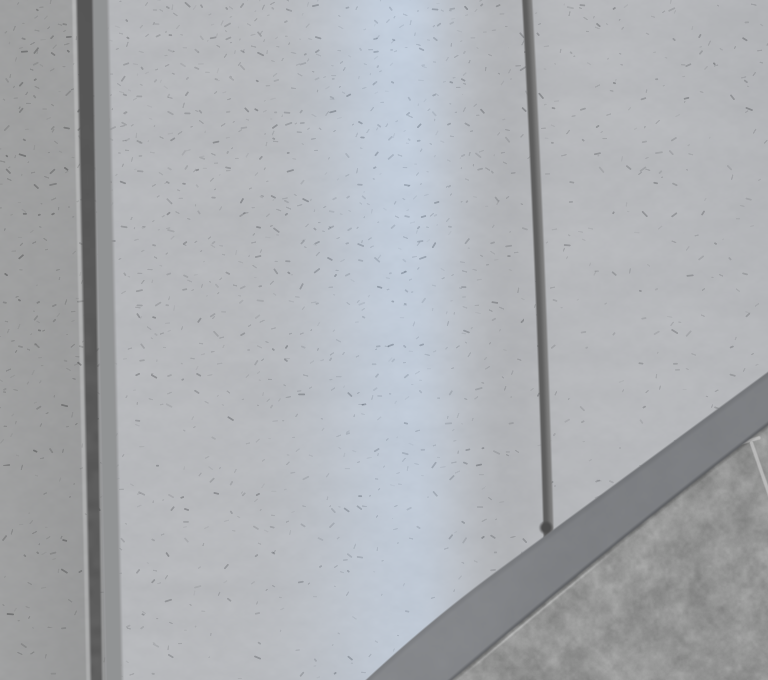
Write a WebGL 2 fragment shader that draws this texture.

```glsl
#version 300 es
precision highp float;
// Pale flecked wall panels split by two dark grooves, with a soft bluish vertical sheen,
// a grey skirting rising to the right and a mottled stone floor in the corner.
// Edges are signed distances to gently bent lines; texture is hashed flecks and noise.
uniform vec2 u_resolution;
out vec4 fragColor;

const vec3 SIDE_PANEL = vec3(0.625, 0.628, 0.630);
const vec3 PANEL = vec3(0.715, 0.722, 0.735);
const vec3 SHEEN = vec3(0.765, 0.812, 0.872);
const vec3 BEVEL = vec3(0.570, 0.575, 0.580);
const vec3 GROOVE = vec3(0.335, 0.335, 0.335);
const vec3 SKIRTING = vec3(0.490, 0.498, 0.512);
const vec3 STONE = vec3(0.580, 0.582, 0.580);

float hash(vec2 p) {
  vec3 q = fract(vec3(p.xyx) * 0.1031);
  q += dot(q, q.yzx + 33.33);
  return fract((q.x + q.y) * q.z);
}

float noise(vec2 p) {
  vec2 i = floor(p), f = fract(p);
  f = f * f * (3.0 - 2.0 * f);
  return mix(mix(hash(i), hash(i + vec2(1, 0)), f.x),
             mix(hash(i + vec2(0, 1)), hash(i + vec2(1, 1)), f.x), f.y);
}

float fbm(vec2 p) {
  float sum = 0.0, amp = 0.5;
  for (int i = 0; i < 4; i++) {
    sum += amp * noise(p);
    p = p * 2.03 + 17.1;
    amp *= 0.5;
  }
  return sum;
}

// 1 where d is positive, softened over a width
float cover(float d, float soft) { return smoothstep(-soft, soft, d); }

// 1 between two limits
float band(float x, float lo, float hi, float soft) {
  return cover(x - lo, soft) * cover(hi - x, soft);
}

float segment(vec2 p, vec2 a, vec2 b) {
  vec2 ab = b - a;
  return length(p - a - ab * clamp(dot(p - a, ab) / dot(ab, ab), 0.0, 1.0));
}

// Short tilted streaks, at most one per cell
float flecks(vec2 p, float cells, float density) {
  vec2 q = p * cells, id = floor(q);
  vec2 centre = 0.3 + 0.4 * vec2(hash(id + 3.1), hash(id + 8.7));
  float angle = mix(-1.0, 1.1, hash(id + 21.3));
  vec2 arm = vec2(cos(angle), sin(angle)) * mix(0.03, 0.2, hash(id + 5.9));
  float d = segment(fract(q), centre - arm, centre + arm);
  float present = step(hash(id + 41.7), density);
  return present * (1.0 - smoothstep(0.02, 0.10, d)) * mix(0.3, 1.0, hash(id + 63.2));
}

// Panel colour with the sheen, wider to the left than to the right
vec3 wall(vec2 p) {
  float offset = p.x - mix(0.610, 0.590, p.y);
  float width = offset < 0.0 ? mix(0.150, 0.110, p.y) : 0.075;
  float glow = exp(-offset * offset / (width * width));
  vec3 col = PANEL - 0.025 * band(p.x, 0.70, 0.79, 0.05);
  col -= 0.018 * cover(p.x - 1.06, 0.10) * p.y;
  col = mix(col, SHEEN, glow * mix(0.72, 0.98, p.y));
  return col + 0.016 * (noise(p * vec2(10.0, 38.0)) - 0.5);
}

void main() {
  vec2 p = gl_FragCoord.xy / u_resolution.y;
  p.x *= 1.1294 * u_resolution.y / u_resolution.x;
  float px = 1.0 / u_resolution.y;
  float soft = max(px, 0.0018);
  float drop = 1.0 - p.y;

  // Wall and its flecks, denser high up on the left
  float leftX = p.x - 0.021 * drop;
  float rightX = p.x - 0.053 * drop + 0.0165 * drop * drop;
  vec3 col = mix(SIDE_PANEL - 0.035 * drop * p.x / 0.12, wall(p), cover(leftX - 0.135, soft));
  float density = mix(0.16, 0.55, p.y) * mix(1.0, 0.45, cover(p.x - 0.74, 0.08));
  col -= 0.17 * flecks(p, 46.0, density * 0.8);
  col -= 0.09 * flecks(p * mat2(0.94, 0.34, -0.34, 0.94) + 3.0, 62.0, density);
  col += 0.022 * (fbm(p * vec2(65.0, 95.0)) - 0.47);

  // Left groove with a pale lip and a bevel
  col = mix(col, BEVEL, band(leftX, 0.134, 0.159, 0.0035));
  col += 0.08 * band(leftX, 0.106, 0.111, 0.002);
  float grooveEnd = mix(0.129, 0.136, p.y);
  col = mix(col, GROOVE + 0.05 * drop * noise(p * 70.0), band(leftX, 0.113, grooveEnd, 0.0025));

  // Right groove, darker along its left side
  vec3 seam = mix(GROOVE + 0.03, GROOVE + 0.16, cover(rightX - 0.777, 0.005));
  col = mix(col, seam, band(rightX, 0.768, 0.7825, 0.0022));
  col = mix(col, GROOVE - 0.04, 1.0 - smoothstep(0.005, 0.012, length(p - vec2(0.803, 0.224))));

  // Skirting between two bent edges measured from the right side
  float d = 1.1294 - p.x;
  float bend = max(d - 0.4, 0.0);
  float topEdge = (0.453 - 0.735 * d - 0.5 * bend * bend - p.y) * 0.8;
  float lowEdge = (0.375 - 0.765 * d - 0.09 * d * d - p.y) * 0.78;
  vec3 skirt = SKIRTING + 0.03 * cover(0.75 - p.x, 0.12) + 0.02 * (fbm(p * 40.0) - 0.47);
  skirt -= 0.035 * band(topEdge, -0.01, 0.006, 0.004);
  col = mix(col, skirt, cover(topEdge, soft));

  // Floor, contact shadow and the pale joint
  float grain = fbm(p * 32.0) - 0.47;
  vec3 stone = STONE + 0.17 * grain + 0.10 * (fbm(p * 115.0) - 0.47);
  float joint = min(segment(p, vec2(1.104, 0.352), vec2(1.134, 0.265)),
                    segment(p, vec2(1.080, 0.346), vec2(1.116, 0.356)));
  stone = mix(stone, vec3(0.76), 0.8 * (1.0 - smoothstep(0.001, 0.004, joint)));
  col = mix(col, stone, cover(lowEdge, soft));
  col -= 0.13 * band(lowEdge, -0.003, 0.003, 0.003);
  col += 0.10 * band(lowEdge, 0.004, 0.007, 0.002) * band(p.x, 0.70, 0.88, 0.04);

  fragColor = vec4(clamp(col, 0.0, 1.0), 1.0);
}
```
